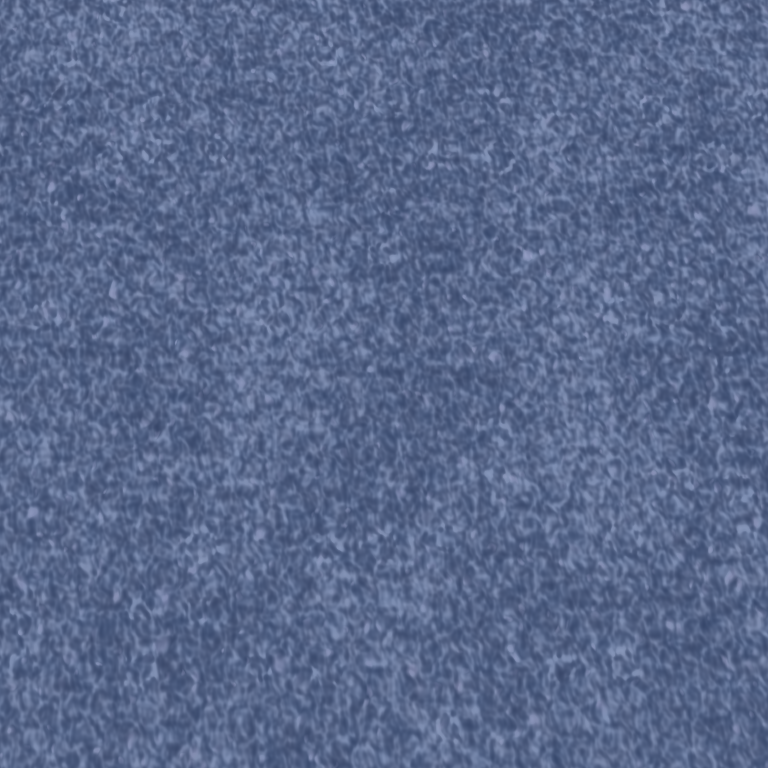
Reproduce this texture procedurally as a three.js fragment shader.

```glsl
// Soft blue granular surface, slightly finer toward the top, with pale flecks.
// Gradient noise in several sizes makes the grain, softened ridges the curled
// fibres, and jittered cell loops the scattered flecks and faint rings.

#define BASE_COLOR vec3(0.337, 0.399, 0.537)
#define FLECK_TINT vec3(1.03, 0.985, 1.0)
#define GRAIN_FREQ vec2(88.0, 68.0)
#define FINE_FREQ vec2(155.0, 112.0)
#define FIBRE_FREQ vec2(60.0, 48.0)
#define GRAIN_GAIN 0.17
#define FINE_GAIN 0.15
#define FIBRE_GAIN 0.09
#define CLUMP_GAIN 0.085
#define CLOUD_GAIN 0.06
#define FLECK_GAIN 0.17
#define RING_GAIN 0.08

varying vec2 vUv;

vec3 hash3(vec2 cell) {
  vec3 p = fract(vec3(cell.xyx) * vec3(0.1031, 0.1030, 0.0973));
  p += dot(p, p.yxz + 33.33);
  return fract((p.xxy + p.yzz) * p.zyx);
}

vec2 gradientAt(vec2 cell) {
  float angle = 6.2832 * hash3(cell).x;
  return vec2(cos(angle), sin(angle));
}

float gradientNoise(vec2 p) {
  vec2 i = floor(p);
  vec2 f = p - i;
  vec2 u = f * f * f * (f * (f * 6.0 - 15.0) + 10.0);
  vec2 e = vec2(0.0, 1.0);
  float bottom = mix(dot(gradientAt(i), f),
                     dot(gradientAt(i + e.yx), f - e.yx), u.x);
  float top = mix(dot(gradientAt(i + e), f - e),
                  dot(gradientAt(i + e.yy), f - e.yy), u.x);
  return mix(bottom, top, u.y);
}

// Soft oval spots: one candidate per cell, kept with the given chance.
float flecks(vec2 p, float chance, float seed) {
  vec2 home = floor(p);
  float light = 0.0;
  for (int y = -1; y <= 1; y++) {
    for (int x = -1; x <= 1; x++) {
      vec2 cell = home + vec2(float(x), float(y));
      vec3 place = hash3(cell + seed);
      vec3 kind = hash3(cell + seed + 71.0);
      float radius = mix(0.28, 0.55, kind.y);
      float turn = 2.0 * kind.z - 1.0;
      vec2 d = p - cell - place.xy;
      d = vec2(d.x + turn * d.y * 0.6, d.y - turn * d.x * 0.6);
      d.x *= 1.35;
      float spot = 1.0 - smoothstep(0.15 * radius, radius, length(d));
      light = max(light, spot * step(kind.x, chance) * mix(0.3, 1.0, place.z));
    }
  }
  return light;
}

// Sparse broken circles, one candidate near each cell centre.
float rings(vec2 p, float chance) {
  vec2 cell = floor(p);
  vec3 place = hash3(cell + 19.0);
  vec3 kind = hash3(cell + 53.0);
  vec2 d = p - cell - mix(vec2(0.4), vec2(0.6), place.xy);
  float radius = mix(0.16, 0.28, kind.y);
  float line = 1.0 - smoothstep(0.02, 0.1, abs(length(d) - radius));
  return line * step(kind.x, chance);
}

void main() {
  // Mild tilt: cells shrink and flatten toward the top.
  vec2 p = vec2((vUv.x - 0.5) * (0.95 + 0.15 * vUv.y) + 1.5,
                vUv.y * (0.86 + 0.19 * vUv.y) + 1.0);

  // Small wandering offset breaks up the noise lattice.
  vec2 wander = vec2(gradientNoise(p * 45.0 + 7.3),
                     gradientNoise(p * 45.0 + 41.7));
  vec2 q = p + 0.004 * wander;
  q.x += 0.12 * q.y;

  float grain = gradientNoise(q * GRAIN_FREQ);
  float fine = gradientNoise(q * FINE_FREQ + 23.1);
  float ridge = gradientNoise(q * FIBRE_FREQ + 87.4);
  float fibre = 0.22 - sqrt(ridge * ridge + 0.012);
  float clump = gradientNoise(q * vec2(40.0, 34.0) + 5.9);
  float cloud = gradientNoise(p * 5.0 + 3.7)
              + 0.9 * gradientNoise(p * 17.0 + 11.2);

  // Ragged flecks: many small, some medium, few large and hazy.
  vec2 ragged = p + 0.005 * wander + 0.004 * vec2(fine, grain);
  float fleck = flecks(ragged * 54.0, 0.2, 5.0) * 0.75
              + flecks(ragged * 38.0, 0.09, 131.0)
              + flecks(ragged * 22.0, 0.025, 257.0);
  float ring = rings(ragged * 13.0, 0.3)
             * smoothstep(-0.1, 0.3, grain + 0.5 * fine);

  float tone = GRAIN_GAIN * grain + FINE_GAIN * fine + FIBRE_GAIN * fibre
             + CLUMP_GAIN * clump + CLOUD_GAIN * cloud;
  // Compress shadows so the highlights carry the contrast.
  tone = tone < 0.0 ? tone / (1.0 - 4.0 * tone) : tone * 1.1;
  tone += FLECK_GAIN * fleck * (0.9 + 0.8 * grain) + RING_GAIN * ring;
  tone = min(tone, 0.15 + 0.35 * max(tone - 0.15, 0.0));

  vec3 color = BASE_COLOR + tone;
  color *= mix(vec3(1.0), FLECK_TINT, clamp(fleck, 0.0, 1.0));
  color += vec3(0.012, 0.0, -0.008) * gradientNoise(p * 38.0 + 61.0);
  gl_FragColor = vec4(color, 1.0);
}
```
